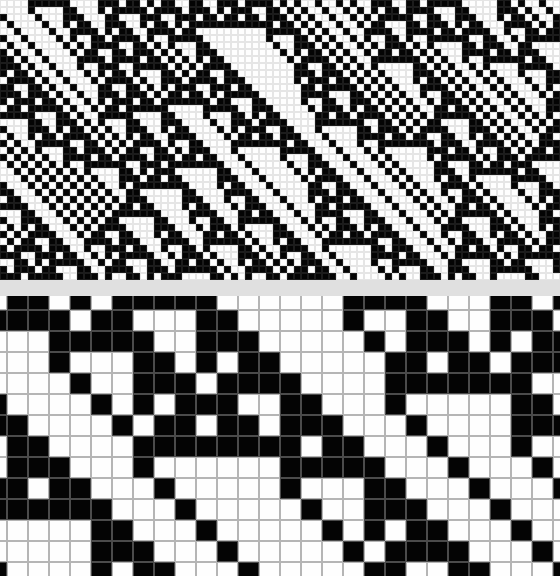
Top: the whole. Bottom: its middle third, enlarged.
Reproduce this pattern procedurally as a Shadertoy shader.

```glsl
// Space-time diagram of a one-dimensional cellular automaton, time running down.
// Each generation is a ring of 128 cells packed into the bits of a uvec4, and
// every cell becomes left XOR (self AND right). A thin grey grid lies on top.

const float ROWS = 40.0;          // generations over the canvas height
const float LINE_WIDTH = 0.055;   // grid line width, in cells
const float LIVE_DENSITY = 0.58;  // share of live cells in the first generation
const float SEED = 4.7;

const vec3 LIVE_COLOR = vec3(0.015);
const vec3 DEAD_COLOR = vec3(0.995);
const vec3 LINE_COLOR = vec3(0.5);

float hash(float n) {
    return fract(sin(n * 12.9898 + SEED) * 43758.5453);
}

// Random first generation.
uvec4 seedCells(float density) {
    uvec4 cells = uvec4(0u);
    for (int i = 0; i < 128; i++) {
        if (hash(float(i)) < density) cells[i >> 5] |= 1u << uint(i & 31);
    }
    return cells;
}

// One generation for the whole ring; bits carry over between the words.
uvec4 nextGeneration(uvec4 cells) {
    uvec4 left = (cells << 1u) | (cells.wxyz >> 31u);
    uvec4 right = (cells >> 1u) | (cells.yzwx << 31u);
    return left ^ (cells & right);
}

float cellAt(uvec4 cells, int column) {
    int i = column & 127;
    return float((cells[i >> 5] >> uint(i & 31)) & 1u);
}

// Share of a pixel-wide box at distance d that a centred line covers.
vec2 lineCoverage(vec2 d, float width, float pixel) {
    vec2 nearEnd = max(vec2(-0.5 * width), d - 0.5 * pixel);
    vec2 farEnd = min(vec2(0.5 * width), d + 0.5 * pixel);
    return clamp((farEnd - nearEnd) / pixel, 0.0, 1.0);
}

void mainImage(out vec4 fragColor, in vec2 fragCoord) {
    // Cell coordinates, with the rows counted from the top.
    float pixel = ROWS / iResolution.y;
    vec2 p = vec2(fragCoord.x, iResolution.y - fragCoord.y) * pixel;
    vec2 corner = floor(p + 0.5);
    vec2 offset = p - corner;

    // The two generations that meet at the nearest grid corner.
    uvec4 upper = seedCells(LIVE_DENSITY);
    int generation = int(corner.y);
    for (int i = 0; i < generation; i++) upper = nextGeneration(upper);
    uvec4 lower = nextGeneration(upper);

    // Blend the four cells around the corner over one pixel.
    int column = int(corner.x);
    vec2 blend = clamp(offset / pixel + 0.5, 0.0, 1.0);
    float above = mix(cellAt(upper, column - 1), cellAt(upper, column), blend.x);
    float below = mix(cellAt(lower, column - 1), cellAt(lower, column), blend.x);
    vec3 color = mix(DEAD_COLOR, LIVE_COLOR, mix(above, below, blend.y));

    // Grid lines.
    vec2 lines = lineCoverage(abs(offset), LINE_WIDTH, pixel);
    color = mix(color, LINE_COLOR, max(lines.x, lines.y));

    fragColor = vec4(color, 1.0);
}
```
